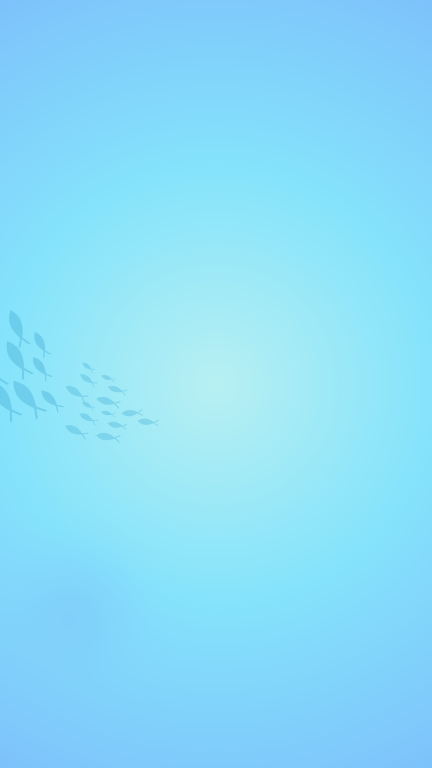
Give the GLSL for this background, as a Shadertoy shader.

```glsl
// Sunlit blue water with a soft central glow and a faint school of fish at the left.

const vec2 GRID = vec2(432.0, 768.0); // canvas size in design units, y downwards

// Coverage of one fish: nose towards -x, forked tail towards +x, then rotated.
float fish(vec2 p, float size, float angle, float blur) {
    float c = cos(angle), s = sin(angle);
    vec2 q = vec2(c * p.x + s * p.y, c * p.y - s * p.x) / size;
    float along = clamp((q.x + 0.5) / 0.84, 0.0, 1.0);
    float body = abs(q.y) - 0.15 * sin(3.14159 * pow(along, 0.85));
    body = max(body, abs(q.x + 0.08) - 0.42);
    float tail = abs(abs(q.y) - 0.6 * (q.x - 0.27)) - 0.028;
    tail = max(tail, abs(q.x - 0.38) - 0.12);
    return 1.0 - smoothstep(-blur, blur, min(body, tail) * size);
}

// Three rows of large fish, entering from the left edge.
float largeFish(vec2 p, float blur) {
    float cover = 0.0;
    for (int i = 1; i < 9; i++) {
        float row = float(i / 3), col = float(i % 3);
        vec2 center = vec2(-6.0 + 23.5 * col + 10.0 * step(1.5, row),
                           328.0 + 27.0 * row + 4.0 * row * row);
        center.y += abs(col - 1.0) * (16.0 - 7.0 * row);
        float size = col > 1.5 ? 27.0 : 38.0 + 3.0 * row;
        float angle = 1.2 - 0.16 * row - 0.1 * (col - 1.0);
        cover = max(cover, fish(p - center, size, angle, blur));
    }
    return cover;
}

// Two staggered columns of small fish, and two stragglers to the right.
float smallFish(vec2 p, float blur) {
    float cover = 0.0;
    for (int i = 0; i < 14; i++) {
        float row = float(i / 2), col = float(i % 2);
        float wave = cos(2.0944 * (row - 0.5 - 0.5 * col));
        vec2 center = vec2(84.0 + 27.0 * col + (8.0 - 2.0 * col) * wave,
                           367.0 + 12.8 * row + col * (11.0 - row));
        float size = 14.0 + 5.0 * mod(row, 3.0);
        float angle = 0.65 - 0.04 * row - 0.3 * col;
        if (i > 11) {
            center = vec2(132.0, 413.0) + col * vec2(16.0, 9.0);
            size = 21.0;
            angle = 0.15 * col - 0.05;
        }
        cover = max(cover, fish(p - center, size, angle, blur));
    }
    return cover;
}

void mainImage(out vec4 fragColor, in vec2 fragCoord) {
    vec2 uv = fragCoord / iResolution.xy;
    vec2 p = vec2(uv.x, 1.0 - uv.y) * GRID;
    float blur = 0.7 * GRID.y / iResolution.y;

    // Radial water gradient: pale glow, cyan ring, blue corners
    float radius = length(p - vec2(216.0, 385.0));
    vec3 color = mix(vec3(0.72, 0.94, 0.95), vec3(0.52, 0.89, 0.985),
                     clamp(radius / 215.0, 0.0, 1.0));
    color = mix(color, vec3(0.49, 0.76, 0.985),
                clamp((radius - 215.0) / 225.0, 0.0, 1.0));

    // Soft blue patch at the lower left
    vec2 patchOffset = (p - vec2(75.0, 612.0)) / 55.0;
    color = mix(color, vec3(0.50, 0.79, 0.985), 0.6 * exp(-dot(patchOffset, patchOffset)));

    // Translucent school
    vec3 fishColor = vec3(0.30, 0.70, 0.85);
    color = mix(color, fishColor, 0.45 * largeFish(p, blur));
    color = mix(color, fishColor, 0.38 * smallFish(p, blur));

    fragColor = vec4(color, 1.0);
}
```
